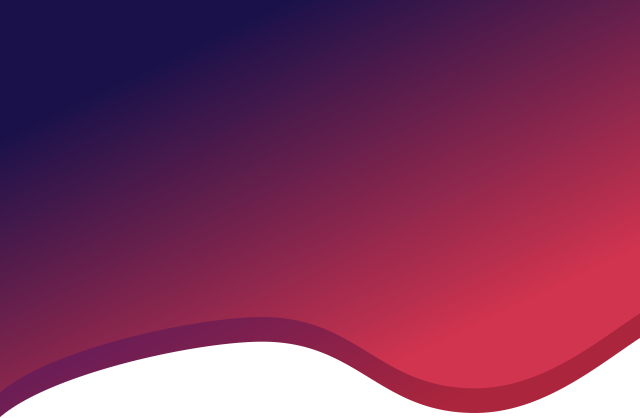
Reproduce this background procedurally as a Shadertoy shader.

```glsl
// Diagonal navy-to-crimson gradient above a white wave with a translucent-looking ribbon.

const vec3 NAVY = vec3(0.10, 0.067, 0.29);
const vec3 CRIMSON = vec3(0.82, 0.203, 0.307);
const vec3 RIBBON_PLUM = vec3(0.425, 0.115, 0.335);
const vec3 RIBBON_RED = vec3(0.67, 0.145, 0.235);
const vec3 PAPER = vec3(1.0);
const float RIBBON_HEIGHT = 0.059;

vec2 bezier(vec2 a, vec2 b, vec2 c, vec2 d, float s) {
    float r = 1.0 - s;
    return r * r * r * a + 3.0 * r * r * s * b + 3.0 * r * s * s * c + s * s * s * d;
}

// Height at x of a curve whose x grows steadily, found by bisection.
float bezierHeight(vec2 a, vec2 b, vec2 c, vec2 d, float x) {
    float low = 0.0, high = 1.0;
    for (int i = 0; i < 18; i++) {
        float middle = 0.5 * (low + high);
        if (bezier(a, b, c, d, middle).x < x) low = middle;
        else high = middle;
    }
    return bezier(a, b, c, d, 0.5 * (low + high)).y;
}

// Three joined curves: long rise, fall into the trough, final rise.
float waveHeight(float x) {
    vec2 start = vec2(0.0, 0.002);
    vec2 crest = vec2(0.410, 0.1826);
    vec2 trough = vec2(0.742, 0.012);
    vec2 end = vec2(1.0, 0.1916);
    if (x < crest.x)
        return bezierHeight(start, vec2(0.078, 0.1058), vec2(0.306, crest.y), crest, x);
    if (x < trough.x)
        return bezierHeight(crest, vec2(0.560, crest.y), vec2(0.592, trough.y), trough, x);
    return bezierHeight(trough, vec2(0.846, trough.y), vec2(0.931, 0.1218), end, x);
}

// Smooth coverage of the region where the field is negative.
float coverBelow(float field) {
    float pixelStep = length(vec2(dFdx(field), dFdy(field)));
    return clamp(0.5 - field / max(pixelStep, 1e-6), 0.0, 1.0);
}

void mainImage(out vec4 fragColor, in vec2 fragCoord) {
    vec2 uv = fragCoord / iResolution.xy;

    // Diagonal sweep shared by the sky and the ribbon
    float sweep = 0.673 + 0.73 * uv.x - uv.y;
    vec3 color = mix(NAVY, CRIMSON, clamp(sweep, 0.0, 1.0));
    vec3 ribbon = mix(RIBBON_PLUM, RIBBON_RED, clamp((sweep - 0.62) / 0.53, 0.0, 1.0));

    // Ribbon, then paper beneath it
    float aboveWave = uv.y - waveHeight(uv.x);
    color = mix(color, ribbon, coverBelow(aboveWave - RIBBON_HEIGHT));
    color = mix(color, PAPER, coverBelow(aboveWave));

    fragColor = vec4(color, 1.0);
}
```
